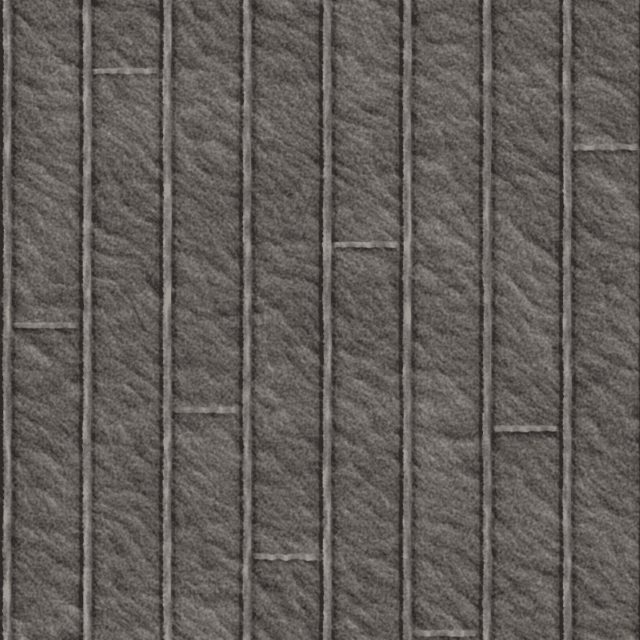
Reproduce this texture procedurally as a Shadertoy shader.

```glsl
const float COLUMNS = 8.0;
const float FIRST_SEAM = 0.0115;      // x of the leftmost seam
const float SEAM_HALF = 0.0062;       // half width of the raised seam
const float GROOVE_OFFSET = 0.0100;   // dark line beside the seam
const float GROOVE_HALF = 0.0026;
const float JOINT_HALF = 0.0046;      // half height of a cross joint
const float JOINT_SHADOW = 0.018;
const vec2 STREAK_SCALE = vec2(24.0, 42.0);
const vec2 STREAK_DIR = vec2(0.74, -0.67);
const float RELIEF = 0.56;
const float GRAIN_SCALE = 200.0;
const float GRAIN = 0.5;
const float PANEL_TONE = 0.54;
const float SEAM_TONE = 0.88;
const vec3 DARK = vec3(0.185, 0.165, 0.155);
const vec3 LIGHT = vec3(0.57, 0.55, 0.53);
const float TAU = 6.2831853;

float hash1(float n) {
    return fract(sin(n * 91.73 + 4.1) * 4375.85);
}

vec2 hash2(vec2 p) {
    vec3 q = fract(p.xyx * vec3(0.1031, 0.1030, 0.0973));
    q += dot(q, q.yzx + 33.33);
    return fract((q.xx + q.yz) * q.zy);
}

// Smooth cellular noise, centred near zero
float cells(vec2 p) {
    vec2 id = floor(p), f = p - id;
    float sum = 0.0;
    for (int j = -1; j <= 1; j++)
        for (int i = -1; i <= 1; i++) {
            vec2 o = vec2(i, j);
            vec2 d = o + hash2(id + o + 57.0) - f;
            sum += exp(-6.0 * dot(d, d));
        }
    return -log(sum + 0.01) / 6.0 - 0.15;
}

// Soft-edged band of the given half width around zero
float band(float d, float halfWidth, float soft) {
    float s = max(soft, 1.0 / iResolution.y);
    return 1.0 - smoothstep(halfWidth - s, halfWidth + s, abs(d));
}

// Slanted hammered surface lit from the upper left
float hammered(vec2 p) {
    p += 0.006 * sin(p.yx * vec2(31.0, 23.0) + 2.0 * sin(p * 17.0));
    vec2 q = vec2(dot(p, STREAK_DIR), dot(p, vec2(-STREAK_DIR.y, STREAK_DIR.x)));
    float sum = 0.0, amp = 1.0;
    vec2 scale = STREAK_SCALE;
    for (int i = 0; i < 3; i++) {
        vec2 c = q * scale + float(i) * 19.0;
        sum += amp * (cells(c + vec2(-0.1, 0.35)) - cells(c));
        scale *= 1.9;
        amp *= 0.75;
    }
    return sum;
}

// Cross joint height of a column: layered sines scatter it
float jointHeight(float column) {
    float a = TAU * column / COLUMNS;
    return 0.45 + 0.242 * cos(a - 0.206) + 0.105 * cos(2.0 * a)
                - 0.302 * cos(3.0 * a + 0.116);
}

void mainImage(out vec4 fragColor, in vec2 fragCoord) {
    vec2 uv = fragCoord / iResolution.xy;
    float across = (uv.x - FIRST_SEAM) * COLUMNS;
    float column = mod(floor(across), COLUMNS);
    float seamId = mod(floor(across + 0.5), COLUMNS);

    // Two opposed cell layers give an even, unlinked speckle
    vec2 turned = vec2(uv.x - 0.6 * uv.y, uv.y + 0.6 * uv.x);
    float grain = 0.75 * (cells(uv * GRAIN_SCALE) - cells(turned * GRAIN_SCALE + 11.0));
    float chips = cells(uv * vec2(75.0, 48.0) + 7.0);
    float patches = cells(uv * vec2(9.0, 6.0) + 3.0);

    // Panel surface
    float tone = PANEL_TONE + RELIEF * hammered(uv) + GRAIN * grain
               + 0.25 * patches + 0.05 * (hash1(column) - 0.5);

    // Cross joint with ragged lower edge
    float wear = hash1(column + 20.0);
    float t = uv.y - jointHeight(column) + chips * mix(0.002, 0.010, pow(wear, 4.0));
    float inside = smoothstep(0.05, 0.10, fract(across))
                 * (1.0 - smoothstep(0.84, 0.9, fract(across)));
    float shadow = smoothstep(-JOINT_SHADOW, -JOINT_HALF, t) * (1.0 - step(0.0, t));
    tone -= 0.32 * shadow * inside;
    float ledge = band(t, JOINT_HALF, 0.0018) * inside;
    tone = mix(tone, 0.95 + 0.9 * chips + 0.3 * grain, ledge * mix(0.75, 1.0, wear));

    // Signed distance to the nearest seam, nearly straight
    float s = (fract(across + 0.5) - 0.5) / COLUMNS;
    s += 0.0004 * (sin(uv.y * 19.0 + seamId * 2.3) + sin(uv.y * 47.0 + seamId * 5.1));
    s += 0.0008 * chips + 0.0015 * grain;

    // Soft shade and dark grooves beside the seam
    tone -= 0.17 * (1.0 - smoothstep(0.008, 0.026, abs(s)));
    float depth = mix(0.3, 0.48, hash1(seamId + 9.0));
    tone -= depth * band(s + GROOVE_OFFSET, GROOVE_HALF, 0.002);
    tone -= 0.18 * band(s - GROOVE_OFFSET, GROOVE_HALF, 0.003);

    // Raised seam, flaked and streaked along its length
    float flakes = cells(uv * vec2(150.0, 26.0) + seamId * 5.0);
    float seamTone = SEAM_TONE + 0.14 * (hash1(seamId + 40.0) - 0.5)
                   + 0.8 * flakes + 0.4 * chips + 0.4 * grain
                   - 0.25 * smoothstep(0.0, SEAM_HALF, s);
    tone = mix(tone, seamTone, 0.95 * band(s, SEAM_HALF, 0.0014));

    fragColor = vec4(mix(DARK, LIGHT, clamp(tone, 0.0, 1.15)), 1.0);
}
```
